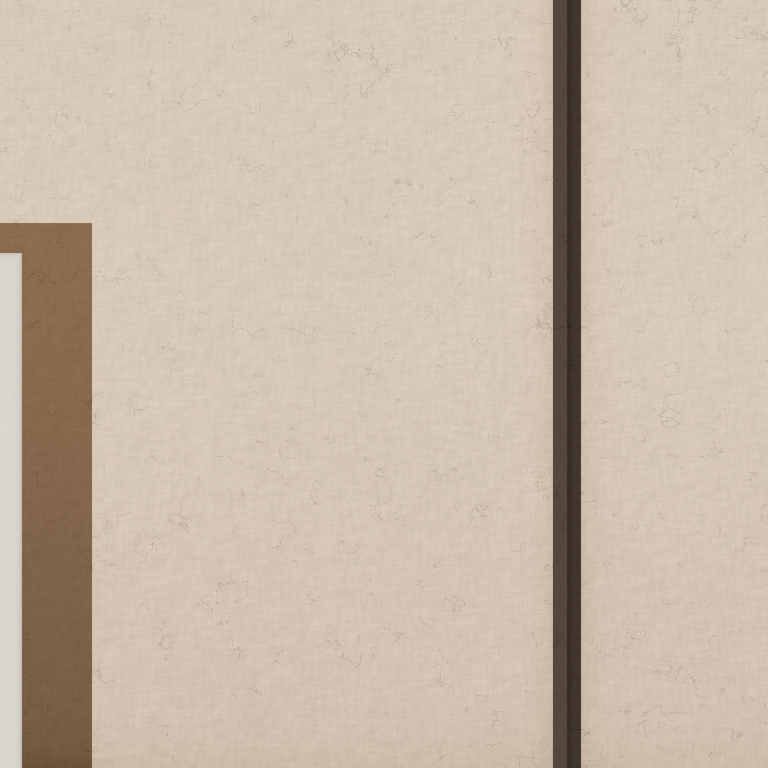
Reproduce this background procedurally as a three.js fragment shader.

```glsl
// Plaster wall with a dark vertical batten and the corner of a brown frame.
#define FRAME_CORNER vec2(0.1198, 0.7096)
#define PANEL_CORNER vec2(0.0286, 0.6706)
#define BATTEN_LEFT 0.7200
#define BATTEN_FOLD 0.7385
#define BATTEN_RIGHT 0.7565
#define EDGE 0.0009
#define GRAIN 0.022
#define RELIEF 0.075
#define CRACKS 0.075

varying vec2 vUv;

float hash(vec2 p) {
  return fract(sin(dot(p, vec2(127.1, 311.7))) * 43758.5453);
}

float noise(vec2 p) {
  vec2 i = floor(p);
  vec2 f = fract(p);
  f = f * f * (3.0 - 2.0 * f);
  float low = mix(hash(i), hash(i + vec2(1.0, 0.0)), f.x);
  float high = mix(hash(i + vec2(0.0, 1.0)), hash(i + vec2(1.0, 1.0)), f.x);
  return mix(low, high, f.y);
}

float fbm(vec2 p) {
  float sum = 0.0;
  float amplitude = 0.5;
  for (int i = 0; i < 4; i++) {
    sum += amplitude * noise(p);
    p = mat2(1.6, 1.2, -1.2, 1.6) * p + 7.3;
    amplitude *= 0.5;
  }
  return sum;
}

// Coverage to the left of and below a corner
float cornerMask(vec2 p, vec2 corner) {
  vec2 inside = smoothstep(vec2(-EDGE), vec2(EDGE), corner - p);
  return inside.x * inside.y;
}

float after(float edge, float x) {
  return smoothstep(edge - EDGE, edge + EDGE, x);
}

// Brightness change from embossed bumps, short cracks and fine fibres
float plaster(vec2 p) {
  vec2 lightStep = vec2(-0.0016, 0.0018);
  float bumps = fbm(p * 75.0) - fbm((p + lightStep) * 75.0);

  float crease = abs(fbm(p * 48.0 + 11.0) - 0.47);
  float patches = smoothstep(0.57, 0.78, noise(p * 42.0 + 31.0));
  float crack = (1.0 - smoothstep(0.0, 0.022, crease)) * patches;

  float fibres = noise(p * vec2(360.0, 70.0)) + noise(p * vec2(70.0, 360.0)) - 1.0;
  float mottling = fbm(p * 9.0) - 0.47;
  return RELIEF * bumps - CRACKS * crack + GRAIN * fibres + 0.014 * mottling;
}

vec3 wallColor(vec2 p) {
  vec3 color = mix(vec3(0.821, 0.762, 0.696), vec3(0.846, 0.789, 0.724),
                   smoothstep(0.0, 0.65, p.y));
  // Soft contact shade beside the batten and along the floor
  float gap = max(BATTEN_LEFT - p.x, p.x - BATTEN_RIGHT);
  float shade = 0.045 * exp(-max(gap, 0.0) * 65.0) + 0.030 * exp(-p.y * 30.0);
  return color - shade * vec3(0.8, 1.0, 1.15);
}

vec3 frameColor(vec2 p) {
  vec3 color = mix(vec3(0.475, 0.368, 0.275), vec3(0.540, 0.425, 0.310),
                   smoothstep(0.0, 0.65, p.y));
  return color - 0.05 * exp(-p.y * 40.0);
}

vec3 panelColor(vec2 p) {
  vec3 color = vec3(0.860, 0.840, 0.805);
  vec2 inset = PANEL_CORNER - p;
  float rim = exp(-max(min(inset.x, inset.y), 0.0) * 300.0);
  return color - 0.10 * rim;
}

vec3 battenColor(vec2 p) {
  vec3 leftFace = vec3(0.332, 0.276, 0.238);
  vec3 rightFace = mix(vec3(0.205, 0.166, 0.152), vec3(0.258, 0.207, 0.190),
                       smoothstep(BATTEN_FOLD, BATTEN_FOLD + 0.010, p.x));
  return mix(leftFace, rightFace, after(BATTEN_FOLD, p.x));
}

void main() {
  vec2 p = vUv;
  float surface = plaster(p);
  vec3 color = wallColor(p) + surface;

  // Frame and the pale panel it holds
  color = mix(color, frameColor(p) + 0.65 * surface, cornerMask(p, FRAME_CORNER));
  color = mix(color, panelColor(p) + 0.10 * surface, cornerMask(p, PANEL_CORNER));

  // Two-faced batten
  float batten = after(BATTEN_LEFT, p.x) * (1.0 - after(BATTEN_RIGHT, p.x));
  color = mix(color, battenColor(p) + 0.45 * surface, batten);

  gl_FragColor = vec4(color, 1.0);
}
```
